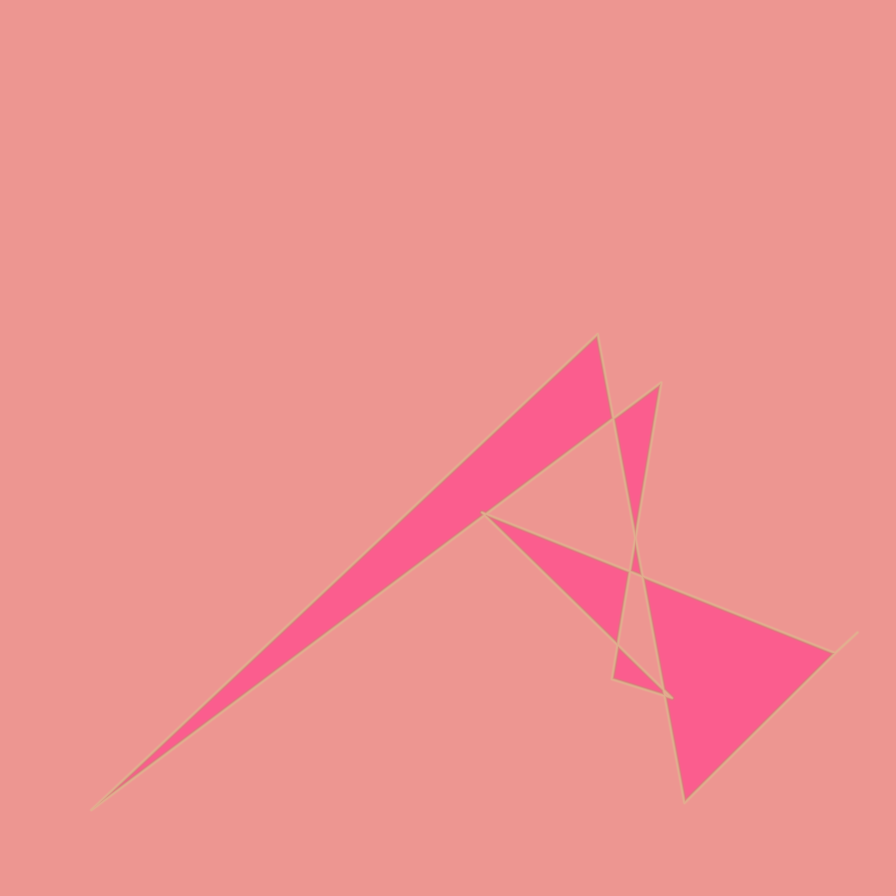
Give the GLSL for this background, as a Shadertoy shader.

```glsl
const vec3 SALMON = vec3(0.93, 0.59, 0.57);
const vec3 PINK = vec3(0.985, 0.365, 0.555);
const vec3 RIM = vec3(0.84, 0.46, 0.47);
const vec3 KHAKI = vec3(0.87, 0.72, 0.56);

const int CORNERS = 8;

float segmentDistance(vec2 p, vec2 a, vec2 b) {
    vec2 ap = p - a;
    vec2 ab = b - a;
    return length(ap - ab * clamp(dot(ap, ab) / dot(ab, ab), 0.0, 1.0));
}

// True when a ray from p towards +x crosses the edge a-b
bool crossesEdge(vec2 p, vec2 a, vec2 b) {
    if ((a.y > p.y) == (b.y > p.y)) return false;
    return p.x < mix(a.x, b.x, (p.y - a.y) / (b.y - a.y));
}

// Even-odd signed distance to a self-crossing polygon, negative inside
float polygonDistance(vec2 p, vec2 corners[CORNERS]) {
    float nearest = 1e3;
    float side = 1.0;
    for (int i = 0; i < CORNERS; i++) {
        vec2 a = corners[i];
        vec2 b = corners[(i + 1) % CORNERS];
        nearest = min(nearest, segmentDistance(p, a, b));
        if (crossesEdge(p, a, b)) side = -side;
    }
    return side * nearest;
}

float strokeMask(float dist, float halfWidth, float soft) {
    return 1.0 - smoothstep(halfWidth - soft, halfWidth + soft, abs(dist));
}

void mainImage(out vec4 fragColor, in vec2 fragCoord) {
    vec2 p = fragCoord / iResolution.xy;
    float pixel = 1.0 / min(iResolution.x, iResolution.y);

    vec2 corners[CORNERS] = vec2[CORNERS](
        vec2(0.102, 0.096), vec2(0.667, 0.627),
        vec2(0.764, 0.104), vec2(0.932, 0.271),
        vec2(0.538, 0.428), vec2(0.750, 0.221),
        vec2(0.683, 0.242), vec2(0.738, 0.573));
    float shape = polygonDistance(p, corners);

    // Folded ribbon with a darker inner rim
    vec3 fill = mix(RIM, PINK, smoothstep(0.001, 0.004, -shape));
    float inside = smoothstep(0.75 * pixel, -0.75 * pixel, shape);
    vec3 color = mix(SALMON, fill, inside);

    // Fine outline and the short spur at the right corner
    float spur = segmentDistance(p, corners[3], vec2(0.957, 0.294));
    float outline = min(abs(shape), spur);
    color = mix(color, KHAKI, 0.8 * strokeMask(outline, 0.0013, 0.0008 + 0.5 * pixel));

    fragColor = vec4(color, 1.0);
}
```
